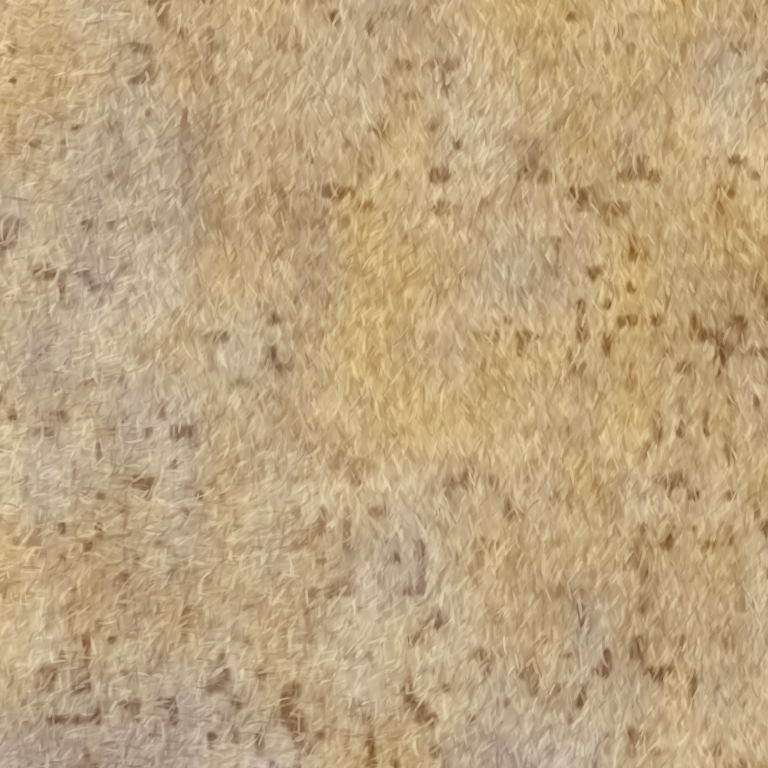
A WebGL 1 fragment shader for this texture:

```glsl
precision highp float;

uniform vec2 u_resolution;

const vec3 STRAW = vec3(0.745, 0.648, 0.503);
const vec3 TONE_STEP = vec3(0.190, 0.215, 0.205);
const vec3 WARM_TINT = vec3(0.022, 0.000, -0.060);
const float CELLS = 50.0;          // blade cells across the canvas
const int LAYERS = 8;
const int GAP_LAYER = 5;           // blades from here on cross the dark gaps
const float HALF_LENGTH = 0.013;
const float HALF_WIDTH = 0.0036;
const float BLADE_CONTRAST = 1.35;
const float GAP_DEPTH = 1.15;
const float LEFT_LEAN = 0.85;      // radians clockwise from upright
const float RIGHT_LEAN = 0.08;

vec2 hash2(vec2 p) {
  vec3 h = fract(p.xyx * vec3(0.1031, 0.1030, 0.0973));
  h += dot(h, h.yzx + 33.33);
  return fract((h.xx + h.yz) * h.zy);
}

float noise(vec2 p) {
  vec2 cell = floor(p);
  vec2 f = fract(p);
  f = f * f * (3.0 - 2.0 * f);
  float low = mix(hash2(cell).x, hash2(cell + vec2(1.0, 0.0)).x, f.x);
  float high = mix(hash2(cell + vec2(0.0, 1.0)).x, hash2(cell + 1.0).x, f.x);
  return mix(low, high, f.y);
}

// Noise centred on zero
float swell(vec2 p) {
  return noise(p) - 0.5;
}

// Soft tapered stroke along y
float blade(vec2 q, float halfLength, float halfWidth) {
  float along = abs(q.y) / halfLength;
  float width = halfWidth * (1.0 - 0.5 * min(along * along, 1.0));
  float side = 1.0 - smoothstep(0.25 * width, width, abs(q.x));
  return side * (1.0 - smoothstep(0.55, 1.0, along));
}

// Lays one layer of blades over the surface; x is tone, y is warmth
vec2 strew(vec2 surface, vec2 p, float layer, float lean, float disorder) {
  vec2 seed = vec2(37.0, 71.0) * (layer + 1.0);
  vec2 grid = p * CELLS + hash2(seed);
  vec2 home = floor(grid);
  for (int j = -1; j <= 1; j++) {
    for (int i = -1; i <= 1; i++) {
      vec2 cell = home + vec2(float(i), float(j));
      vec2 place = hash2(cell + seed);
      vec2 shape = hash2(cell + seed + 211.3);
      vec2 look = hash2(cell + seed + 457.7);
      float angle = lean + (shape.x - 0.5) * disorder;
      float c = cos(angle);
      float s = sin(angle);
      vec2 d = (grid - cell - place) / CELLS;
      vec2 q = vec2(c * d.x - s * d.y, s * d.x + c * d.y);
      q.x += (place.x - 0.5) * 30.0 * q.y * q.y;
      float size = mix(0.65, 1.4, shape.y);
      float cover = blade(q, HALF_LENGTH * size, HALF_WIDTH * mix(0.65, 1.15, look.y));
      vec2 tint = vec2((look.x - 0.47) * BLADE_CONTRAST, (look.y - 0.5) * 0.9);
      surface = mix(surface, tint, cover * mix(0.4, 0.75, place.y));
    }
  }
  return surface;
}

void main() {
  vec2 p = gl_FragCoord.xy / u_resolution.y;

  // Direction: upright on the right, tangled and leaning on the left
  float upright = smoothstep(0.1, 0.6, p.x + 0.2 * p.y - 0.1 + 0.5 * swell(p * 4.0 + 3.0));
  float lean = mix(LEFT_LEAN, RIGHT_LEAN, upright) + 0.7 * swell(p * 6.0 + 19.0);
  float disorder = mix(2.0, 1.2, upright);

  // Blades and the shaded gaps between them
  float gapPatch = smoothstep(0.25, 0.8, noise(p * 9.0 + 41.0));
  float gap = smoothstep(0.58, 0.92, noise(p * vec2(62.0, 48.0) + 7.0));
  vec2 surface = vec2(0.0);
  for (int k = 0; k < LAYERS; k++) {
    if (k == GAP_LAYER) {
      surface.x -= GAP_DEPTH * gap * mix(0.25, 1.0, gapPatch);
    }
    surface = strew(surface, p, float(k), lean, disorder);
  }

  // Broad patches of wear and colour
  float tone = surface.x + 0.03;
  tone += 0.35 * swell(p * 5.0 + 11.0) + 0.40 * swell(p * vec2(19.0, 14.0) + 5.0);
  tone += 0.40 * swell(p * vec2(165.0, 95.0));
  float warmth = 0.7 * surface.y + 1.6 * swell(p * vec2(6.0, 4.5) + 23.0);
  warmth += 1.0 * swell(p * vec2(17.0, 11.0) + 31.0);
  warmth += 0.6 * (p.x + p.y - 1.0);

  vec3 color = STRAW + TONE_STEP * tone + WARM_TINT * clamp(warmth, -1.2, 1.2);
  gl_FragColor = vec4(clamp(color, 0.0, 1.0), 1.0);
}
```
